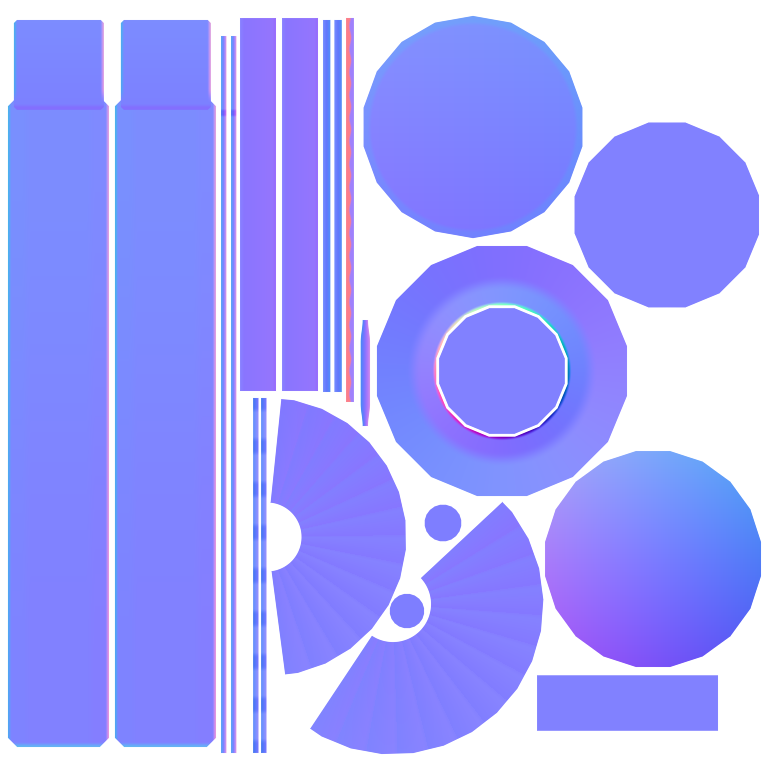
Write a WebGL 1 fragment shader that draws this texture map.

```glsl
precision highp float;
// Tangent-space normal map atlas: flattened panels, trim strips, discs and fans
// on white. Each part is a signed distance shape, coloured by encoding a surface
// slope (x to red, y to green), so bevels and curvature appear as tints.
uniform vec2 u_resolution;

const float PI = 3.14159265;
const vec3 WHITE = vec3(1.0);

// Encode a slope as a normal colour.
vec3 normalTint(vec2 slope) {
  return clamp(vec3(0.505 + slope, 1.0 - 0.9 * dot(slope, slope)), 0.0, 1.0);
}

void paint(inout vec3 color, vec3 ink, float dist) {
  float pixel = 1.0 / min(u_resolution.x, u_resolution.y);
  color = mix(color, ink, 1.0 - smoothstep(-0.6 * pixel, 0.6 * pixel, dist));
}

float box(vec2 p, vec2 halfSize) {
  vec2 d = abs(p) - halfSize;
  return max(d.x, d.y);
}

float chamferBox(vec2 p, vec2 halfSize, float cut) {
  vec2 d = abs(p) - halfSize;
  return max(max(d.x, d.y), (d.x + d.y + cut) * 0.7071);
}

// Regular polygon with a flat side facing right; radius is the apothem.
float polygon(vec2 p, float radius, float sides) {
  float sector = 2.0 * PI / sides;
  float a = mod(atan(p.y, p.x) + 0.5 * sector, sector) - 0.5 * sector;
  return length(p) * cos(a) - radius;
}

// Offset from the nearer of two copies placed around a middle line.
float pairOffset(float x, float middle, float gap) {
  float d = x - middle;
  return d - (d < 0.0 ? -0.5 : 0.5) * gap;
}

// Signed edge falloff: -1 at the left rim, +1 at the right rim.
float bevel(float x, float halfWidth, float width) {
  return smoothstep(halfWidth - width, halfWidth, x)
       - smoothstep(halfWidth - width, halfWidth, -x);
}

vec2 rimSlope(float rim) {
  return rim < 0.0 ? vec2(0.19, -0.14) * rim : vec2(0.38, 0.08) * rim;
}

void drawPanels(inout vec3 color, vec2 p) {
  vec2 q = vec2(pairOffset(p.x, 0.1458, 0.1393), p.y - 0.4505);
  vec2 size = vec2(0.0658, 0.4232);
  vec2 neck = q - vec2(0.0005, 0.4649);
  float climb = smoothstep(-0.3, 0.35, q.y);
  float side = bevel(q.x, 0.048, 0.012);
  vec2 slope = vec2(0.012 * side - 0.02 * climb, 0.045 * climb - 0.01 * side);
  float foot = 1.0 - smoothstep(0.0, 0.007, q.y + size.y);
  vec2 bodySlope = slope + rimSlope(bevel(q.x, size.x, 0.005)) + vec2(-0.12, 0.2) * foot;
  paint(color, normalTint(bodySlope), chamferBox(q, size, 0.012));
  float crease = 1.0 - smoothstep(0.0, 0.006, abs(neck.y + 0.056));
  vec2 neckSlope = vec2(-0.02, 0.02 + 0.4 * neck.y) + vec2(0.03, -0.07) * crease;
  neckSlope += rimSlope(bevel(neck.x, 0.0586, 0.005)) * smoothstep(-0.05, -0.03, neck.y);
  paint(color, normalTint(neckSlope), chamferBox(neck, vec2(0.0586), 0.004));
}

void drawStrips(inout vec3 color, vec2 p) {
  // Full-height trims, cyan to pink.
  vec2 q = vec2(pairOffset(p.x, 0.2978, 0.013), p.y - 0.4863);
  float band = 1.0 - smoothstep(0.002, 0.006, abs(p.y - 0.853));
  vec2 slope = rimSlope(clamp(q.x / 0.0035, -1.0, 1.0)) - vec2(0.05, 0.15) * band;
  paint(color, normalTint(slope), box(q, vec2(0.0035, 0.4668)));

  // Purple planks.
  q = vec2(pairOffset(p.x, 0.3633, 0.0547), p.y - 0.7337);
  slope = vec2(0.055 + 1.2 * q.x, -0.045 - 0.04 * bevel(q.x, 0.0234, 0.006));
  paint(color, normalTint(slope), box(q, vec2(0.0234, 0.2428)));

  // Blue trims.
  q = vec2(pairOffset(p.x, 0.4328, 0.0148), p.y - 0.7318);
  float across = q.x / 0.0048;
  slope = vec2(-0.12 - 0.07 * across, 0.09 * abs(across) - 0.04);
  paint(color, normalTint(slope), box(q, vec2(0.0048, 0.2422)));

  // Red trim with a wavy inner border.
  q = p - vec2(0.4557, 0.7266);
  float wave = 0.0011 * cos(q.y * 210.0);
  float warm = 1.0 - smoothstep(-0.001, 0.0018, q.x + wave);
  slope = mix(vec2(0.12, 0.0), vec2(0.48, -0.01), warm);
  vec3 ink = normalTint(slope) - vec3(0.0, 0.0, 0.25) * warm;
  paint(color, ink, box(q, vec2(0.0051, 0.25)));

  // Tapered spindle.
  q = p - vec2(0.4757, 0.5143);
  float halfWidth = 0.0061 - 0.0026 * smoothstep(0.04, 0.069, abs(q.y));
  across = clamp(q.x / halfWidth, -1.0, 1.0);
  slope = vec2(0.04 + 0.28 * across, 0.1 * across * across - 0.05);
  paint(color, normalTint(slope), box(q, vec2(halfWidth, 0.069)));

  // Lower trims with dark bands.
  q = vec2(pairOffset(p.x, 0.3383, 0.0104), p.y - 0.2507);
  float blotch = smoothstep(0.1, 0.9, cos(q.y * 112.0));
  slope = vec2(-0.02 + 0.12 * q.x / 0.0035, 0.06) - vec2(0.12, 0.1) * blotch;
  paint(color, normalTint(slope), box(q, vec2(0.0035, 0.2311)));
}

// Pleated fan sector; heading is its middle angle.
void drawFan(inout vec3 color, vec2 q, float heading, float inner, float outer) {
  vec2 axis = vec2(cos(heading), sin(heading));
  vec2 local = vec2(dot(q, axis), dot(q, vec2(-axis.y, axis.x)));
  float spread = radians(83.3);
  float cutEdge = abs(local.y) * cos(spread) - local.x * sin(spread);
  float dist = max(max(polygon(local, outer, 30.0), inner - length(q)), cutEdge);
  float pleat = fract(atan(local.y, local.x) * 15.0 / PI);
  float fold = (pleat - 0.5) * smoothstep(1.0, 0.85, pleat);
  vec2 tangent = vec2(-q.y, q.x) / max(length(q), 0.001);
  vec2 slope = vec2(0.015, -0.015) - vec2(0.0, 0.12) * q.y + 0.045 * fold * tangent;
  paint(color, normalTint(slope), dist);
}

void drawDiscs(inout vec3 color, vec2 p) {
  // Lidded disc with a raised rim.
  vec2 q = p - vec2(0.6159, 0.8346);
  float rim = smoothstep(0.131, 0.138, length(q));
  vec2 slope = vec2(-0.01 - 0.2 * q.x, 0.01 + 0.4 * q.y) + vec2(-0.05, 0.05) * rim;
  paint(color, normalTint(slope), polygon(q, 0.1425, 18.0));

  // Flat disc, trimmed at the right.
  q = p - vec2(0.8685, 0.7201);
  paint(color, normalTint(vec2(0.0)), max(polygon(q, 0.1204, 16.0), p.x - 0.9883));

  // Curved ring around a white-bordered hub.
  q = p - vec2(0.6536, 0.5169);
  float r = length(q);
  vec2 dir = q / max(r, 0.001);
  slope = mix(dir * vec2(-0.07, 0.08), dir * vec2(0.06, -0.07), smoothstep(0.105, 0.125, r));
  slope += dir * vec2(-0.5, 0.45) * (1.0 - smoothstep(0.086, 0.091, r));
  paint(color, normalTint(slope), polygon(q, 0.1628, 16.0));
  paint(color, WHITE, polygon(q, 0.0855, 16.0));
  paint(color, normalTint(vec2(0.0)), polygon(q, 0.0818, 16.0));

  // Domed disc and two small caps.
  q = p - vec2(0.8503, 0.2721);
  paint(color, normalTint(vec2(-1.25, 1.2) * q - vec2(0.02, 0.02)), polygon(q, 0.1406, 20.0));
  paint(color, normalTint(vec2(-0.01)), polygon(p - vec2(0.5768, 0.319), 0.0238, 20.0));
  paint(color, normalTint(vec2(-0.01)), polygon(p - vec2(0.5299, 0.2044), 0.0223, 20.0));
}

void main() {
  vec2 p = gl_FragCoord.xy / u_resolution;
  vec3 color = WHITE;
  drawPanels(color, p);
  drawStrips(color, p);
  drawFan(color, p - vec2(0.3477, 0.3008), radians(0.8), 0.0449, 0.1805);
  drawFan(color, p - vec2(0.5117, 0.2135), radians(-40.3), 0.0495, 0.1948);
  drawDiscs(color, p);
  paint(color, normalTint(vec2(0.0)), box(p - vec2(0.8171, 0.0846), vec2(0.1178, 0.0361)));
  gl_FragColor = vec4(color, 1.0);
}
```
